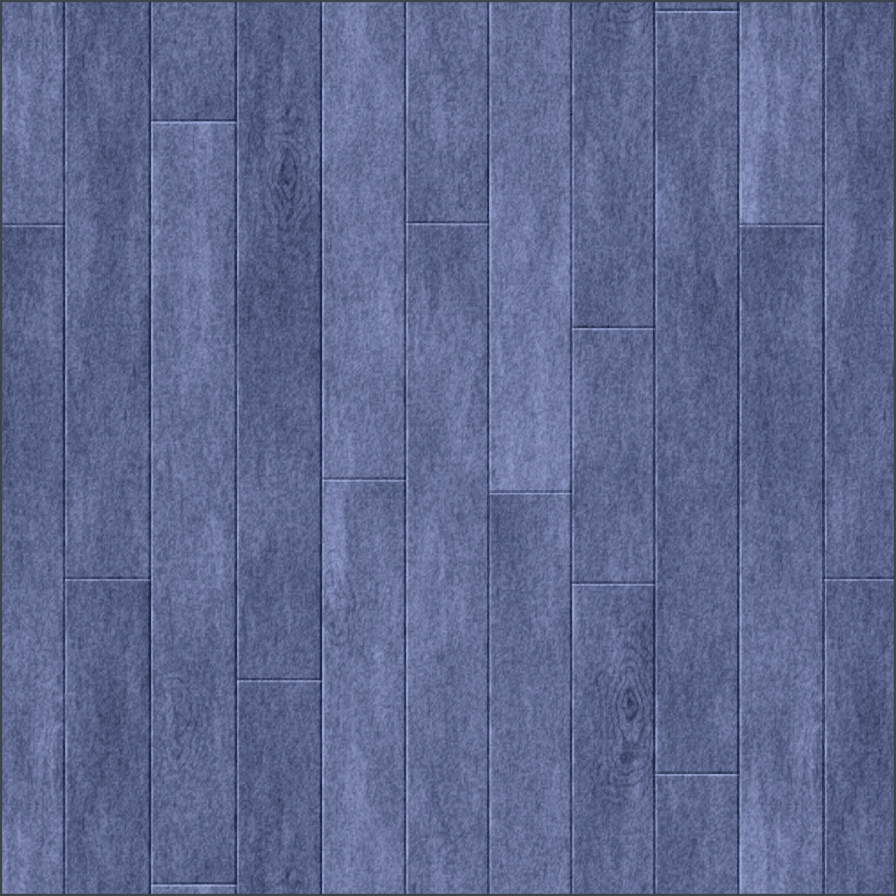
Give the GLSL for this texture, as a three.js fragment shader.

```glsl
varying vec2 vUv;

const float COLUMNS = 9.0;
const float PLANK_WIDTH = 0.09418;
const float PLANK_LENGTH = 0.8516;
const float FIRST_SEAM = 0.0729;
const float SPLIT = 0.335;
const float MEAN_TONE = 0.57;
const float TAU = 6.28319;
const vec3 SEAM_BLUE = vec3(0.18, 0.22, 0.35);
const vec3 PALE_BLUE = vec3(0.51, 0.55, 0.72);
const vec3 BORDER_GREY = vec3(0.24, 0.27, 0.29);

float hash(vec2 p) {
  vec3 h = fract(vec3(p.xyx) * 0.1031);
  h += dot(h, h.yzx + 33.33);
  return fract((h.x + h.y) * h.z);
}

float noise(vec2 p) {
  vec2 i = floor(p);
  vec2 f = fract(p);
  f = f * f * (3.0 - 2.0 * f);
  float low = mix(hash(i), hash(i + vec2(1.0, 0.0)), f.x);
  float high = mix(hash(i + vec2(0.0, 1.0)), hash(i + vec2(1.0)), f.x);
  return mix(low, high, f.y);
}

float cloud(vec2 p) {
  return 0.6 * noise(p) + 0.28 * noise(p * 2.1 + 7.0) + 0.12 * noise(p * 4.3 + 19.0);
}

// One setting per column
float pick(float i, vec3 a, vec3 b, vec3 c) {
  vec3 row = i < 2.5 ? a : (i < 5.5 ? b : c);
  float k = mod(i, 3.0);
  return k < 0.5 ? row.x : (k < 1.5 ? row.y : row.z);
}

float softLine(float d, float halfWidth) {
  return 1.0 - smoothstep(halfWidth * 0.4, halfWidth * 1.6, abs(d));
}

// Dark groove beside a light bevel
float groove(float d, float depth, float shine) {
  return shine * softLine(d - 0.0014, 0.0012) - depth * softLine(d + 0.0011, 0.0014);
}

float streak(vec2 p, vec2 centre, vec2 size, float wobble) {
  vec2 d = (p - centre) / size;
  return 1.0 - smoothstep(0.65, 1.05, length(d) + wobble);
}

// Arched rings around a knot
float knotGrain(vec2 q, vec2 centre, float seed) {
  vec2 d = (q - centre) * vec2(1.0, 0.36);
  d += 0.016 * (vec2(noise(q * 45.0 + seed), noise(q * 38.0 + seed + 31.0)) - 0.5);
  float r = length(d);
  float ring = 0.5 + 0.5 * sin(r * 850.0 + 4.0 * noise(q * 80.0 + seed));
  float core = exp(-r * r / 0.00003);
  return ring * ring * ring * exp(-r * r / 0.0016) + 0.8 * core;
}

// Fibres, pores and worn patches
float woodGrain(vec2 q, float seed) {
  vec2 p = q + seed * vec2(3.17, 5.31);
  float bend = 0.006 * noise(p * vec2(20.0, 14.0));
  float fibre = noise(vec2(p.x + bend, p.y) * vec2(270.0, 55.0)) - 0.5;
  float weave = noise(vec2(p.x + 0.25 * p.y, p.y) * vec2(400.0, 270.0)) - 0.5;
  float speck = noise(p * vec2(500.0, 440.0) + 11.0) - 0.5;
  float broad = cloud(p * vec2(28.0, 9.0)) - 0.5;
  float wear = smoothstep(0.56, 0.78, cloud(p * vec2(60.0, 10.0) + 23.0));
  float pore = smoothstep(0.74, 0.92, noise(p * vec2(300.0, 75.0) + 41.0));
  return 0.15 * fibre + 0.27 * weave + 0.30 * speck + 0.29 * broad
       + 0.13 * wear - 0.12 * pore;
}

void main() {
  // Column layout with slightly uneven widths
  float rough = (vUv.x - FIRST_SEAM) / PLANK_WIDTH;
  float sway = 0.0013 + 0.0026 * sin(TAU * (rough - 1.0) / COLUMNS);
  float across = (vUv.x - FIRST_SEAM - sway) / PLANK_WIDTH + 1.0;
  float column = floor(mod(floor(across) + 0.5, COLUMNS));
  float a = fract(across);

  // Position along the plank, from its upper end
  float joint = pick(column, vec3(0.749, 0.354, 0.8646),
                     vec3(0.241, 0.465, 0.751), vec3(0.4505, 0.634, 0.988));
  float t = fract((joint - vUv.y) / PLANK_LENGTH);
  float isSplit = step(6.5, column) * step(column, 7.5);
  float seed = column + 1.0 + 0.5 * isSplit * step(SPLIT, t);
  vec2 q = vec2(a * PLANK_WIDTH, t * PLANK_LENGTH);

  // Tone drifting down each plank
  float head = pick(column, vec3(0.43, 0.45, 0.62), vec3(0.52, 0.58, 0.53), vec3(0.54, 0.61, 0.55));
  float middle = pick(column, vec3(0.61, 0.50, 0.63), vec3(0.47, 0.67, 0.67), vec3(0.64, 0.54, 0.50));
  float foot = pick(column, vec3(0.64, 0.55, 0.55), vec3(0.52, 0.67, 0.57), vec3(0.75, 0.53, 0.52));
  float tone = t < 0.5 ? mix(head, middle, t * 2.0) : mix(middle, foot, t * 2.0 - 1.0);
  tone = MEAN_TONE + 1.2 * (tone - MEAN_TONE) + woodGrain(q, seed) + 0.015;

  // Knots
  float knotA = pick(column, vec3(0.95, 0.4, 0.3), vec3(0.6, 0.13, 0.7), vec3(0.3, 0.68, 0.5));
  float knotT = pick(column, vec3(0.7, 0.25, 0.79), vec3(0.34, 0.167, 0.93), vec3(0.6, 0.51, 0.3));
  float knotty = pick(column, vec3(0.2, 0.06, 0.22), vec3(0.26, 0.2, 0.12), vec3(0.04, 0.34, 0.05));
  tone -= knotty * knotGrain(q, vec2(knotA * PLANK_WIDTH, knotT * PLANK_LENGTH), seed);

  // Pale sapwood streaks
  float wobble = 0.7 * (noise(q * vec2(180.0, 25.0) + seed) - 0.5);
  float isFirst = step(column, 0.5);
  float isFifth = step(3.5, column) * step(column, 4.5);
  tone += 0.2 * isFirst * streak(vec2(a, t), vec2(0.13, 0.87), vec2(0.2, 0.17), wobble);
  tone += 0.3 * isFifth * streak(vec2(a, t), vec2(0.17, 0.07), vec2(0.17, 0.11), wobble);

  // Grooves between planks
  float sideways = (a < 0.5 ? a : a - 1.0) * PLANK_WIDTH;
  float endways = (t < 0.5 ? t : t - 1.0) * PLANK_LENGTH;
  float wearLine = 0.6 + 0.8 * noise(vec2(column * 9.0, vUv.y * 60.0));
  tone += groove(sideways, 0.6, 0.42 * wearLine);
  tone += groove(endways, 0.4, 0.48);
  tone += isSplit * groove((t - SPLIT) * PLANK_LENGTH, 0.4, 0.48);
  vec3 colour = mix(SEAM_BLUE, PALE_BLUE, clamp(tone, -0.2, 1.3));

  // Thin outer border
  vec2 inset = min(vUv, 1.0 - vUv);
  float border = 1.0 - smoothstep(0.0018, 0.0032, min(inset.x, inset.y));
  gl_FragColor = vec4(mix(colour, BORDER_GREY, border), 1.0);
}
```
